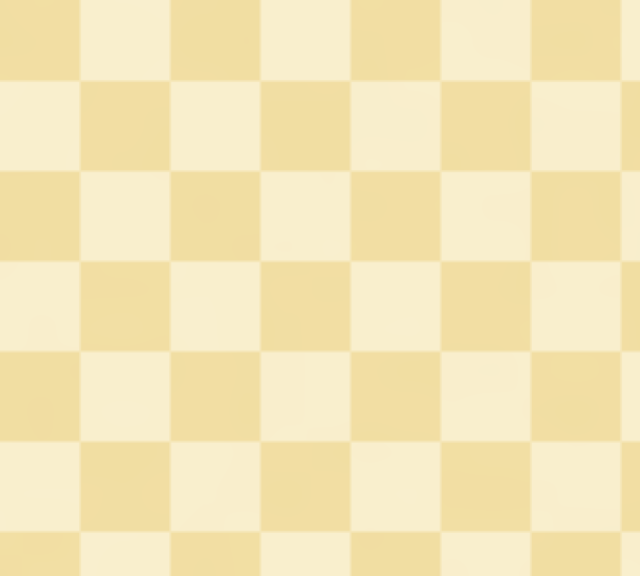
This pattern is drawn by a Shadertoy shader. Its source:

```glsl
// A checkerboard of cream and pale gold squares with slightly soft seams.
// Signed edge ramps on both axes are multiplied to give the checks, then
// a faint tint per square and a faint mottling are added by hash and noise.

#define CELL 0.1565                  // side of a square, in canvas heights
#define ORIGIN vec2(0.1391, 0.0768)  // a corner where four squares meet
#define SEAM 0.0032                  // half width of the soft seam
#define CREAM vec3(0.976, 0.936, 0.803)
#define GOLD vec3(0.947, 0.871, 0.638)
#define TINT 0.005                   // change of tone between squares
#define MOTTLE 0.005                 // change of tone within a square
#define MOTTLE_SCALE 14.0            // mottling cells per canvas height

float hash(vec2 p) {
    vec3 q = fract(vec3(p.xyx) * 0.1031);
    q += dot(q, q.yzx + 33.33);
    return fract((q.x + q.y) * q.z);
}

float valueNoise(vec2 p) {
    vec2 cell = floor(p);
    vec2 t = smoothstep(0.0, 1.0, fract(p));
    float low = mix(hash(cell), hash(cell + vec2(1.0, 0.0)), t.x);
    float high = mix(hash(cell + vec2(0.0, 1.0)), hash(cell + 1.0), t.x);
    return mix(low, high, t.y);
}

// 0 in gold squares, 1 in cream squares, one half on the seams
float checks(vec2 grid, float softness) {
    vec2 local = fract(grid);
    vec2 edgeDistance = min(local, 1.0 - local) * CELL;
    vec2 ramp = smoothstep(0.0, softness, edgeDistance);
    vec2 cell = floor(grid);
    float side = 2.0 * mod(cell.x + cell.y, 2.0) - 1.0;
    return 0.5 + 0.5 * side * ramp.x * ramp.y;
}

void mainImage(out vec4 fragColor, in vec2 fragCoord) {
    vec2 p = fragCoord / iResolution.y;
    vec2 grid = (p - ORIGIN) / CELL;

    // Squares, never sharper than one pixel
    float softness = max(SEAM, 1.0 / iResolution.y);
    vec3 color = mix(GOLD, CREAM, checks(grid, softness));

    // Slight unevenness, strongest in blue
    float tone = TINT * (hash(floor(grid) + 17.0) - 0.5);
    tone += MOTTLE * (valueNoise(p * MOTTLE_SCALE) - 0.5);
    color += tone * vec3(0.5, 0.7, 1.0);

    fragColor = vec4(color, 1.0);
}
```
